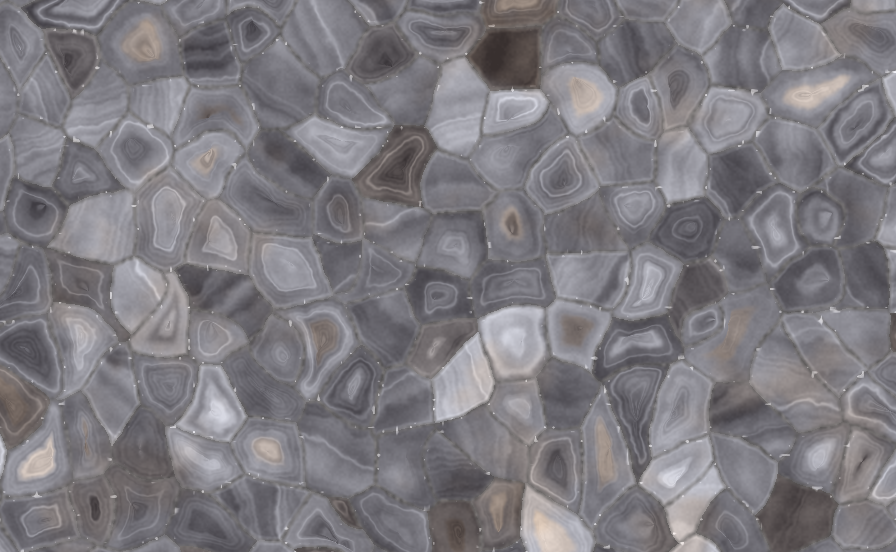
Reproduce this texture procedurally as a Shadertoy shader.

```glsl
// Polished slab of packed blue-grey agate stones with banded interiors.
#define ROWS 9.2          // stones per canvas height
#define JITTER 0.86       // scatter of the stone centres
#define STRETCH 0.85      // strength of stone elongation
#define ROUNDNESS 0.045   // softening of the band corners
#define SEAM_WIDTH 0.035  // half width of the joints
#define BAND_RATE 9.0     // bands per stone unit
#define BAND_DEPTH 0.42   // contrast of the bands
#define DARK vec3(0.27, 0.26, 0.285)
#define LIGHT vec3(0.83, 0.835, 0.875)
#define SEAM_COLOR vec3(0.41, 0.40, 0.395)
#define WARM_TINT vec3(1.08, 0.98, 0.86)

vec3 hash3(vec2 p) {
    vec3 q = fract(vec3(p.xyx) * vec3(0.1031, 0.1030, 0.0973));
    q += dot(q, q.yxz + 33.33);
    return fract((q.xxy + q.yzz) * q.zyx);
}

float noise(vec2 p) {
    vec2 i = floor(p), f = fract(p);
    f = f * f * (3.0 - 2.0 * f);
    vec2 x = vec2(1.0, 0.0);
    return mix(mix(hash3(i).x, hash3(i + x).x, f.x),
               mix(hash3(i + x.yx).x, hash3(i + 1.0).x, f.x), f.y);
}

float fbm(vec2 p) {
    float sum = 0.0, amp = 0.53;
    for (int i = 0; i < 4; i++) {
        sum += amp * noise(p);
        p = mat2(1.6, 1.2, -1.2, 1.6) * p + 5.3;
        amp *= 0.5;
    }
    return sum;
}

vec2 stoneCenter(vec2 id) {
    return id + 0.5 + JITTER * (hash3(id).xy - 0.5);
}

// Stretched distance to a stone centre: x = distance, yz = its gradient.
vec3 stoneMetric(vec2 id, vec2 p) {
    vec3 h = hash3(id + 17.0);
    float angle = 6.2832 * h.x, ratio = 1.0 + STRETCH * h.y;
    vec2 axis = vec2(cos(angle), sin(angle)), side = vec2(-axis.y, axis.x);
    vec2 scale = vec2(1.0 / ratio, ratio) * mix(0.85, 1.2, h.z);
    vec2 q = p - stoneCenter(id);
    float along = dot(q, axis), across = dot(q, side);
    float d = sqrt(scale.x * along * along + scale.y * across * across) + 1e-4;
    return vec3(d, (scale.x * along * axis + scale.y * across * side) / d);
}

void mainImage(out vec4 fragColor, in vec2 fragCoord) {
    vec2 p = fragCoord / iResolution.y * ROWS + 20.0;
    float pixel = ROWS / iResolution.y;

    // Slightly chipped outlines
    vec2 w = p + 0.10 * (vec2(fbm(p * 3.0), fbm(p * 3.0 + 40.0)) - 0.5);
    vec2 base = floor(w);

    // Owning stone
    vec2 id = base;
    vec3 own = vec3(1e3);
    for (int j = -2; j <= 2; j++)
    for (int i = -2; i <= 2; i++) {
        vec2 cell = base + vec2(i, j);
        vec3 s = stoneMetric(cell, w);
        if (s.x < own.x) { own = s; id = cell; }
    }

    // Sharp joint distance and a rounded depth for the bands
    float joint = 1e3, sum = 0.0;
    for (int j = -2; j <= 2; j++)
    for (int i = -2; i <= 2; i++) {
        vec2 cell = base + vec2(i, j);
        if (cell == id) continue;
        vec3 s = stoneMetric(cell, w);
        float gap = (s.x - own.x) / max(length(s.yz - own.yz), 0.3);
        joint = min(joint, gap);
        sum += exp(-gap / ROUNDNESS);
    }
    float depth = -ROUNDNESS * log(sum + 1e-12);

    // Stone character
    vec3 kind = hash3(id + 37.0), trait = hash3(id + 91.0), look = hash3(id + 143.0);
    float pale = smoothstep(0.84, 0.92, kind.z);
    float smoky = 1.0 - smoothstep(0.08, 0.15, kind.z);
    float straight = step(0.70, kind.x);
    vec2 q = w - stoneCenter(id);
    vec2 dir = vec2(cos(6.2832 * trait.z), sin(6.2832 * trait.z));

    // Bands: concentric rings or straight layers, gently warped
    float cloud = fbm(p * 1.7 + id * 7.0) - 0.5;
    float u = mix(depth, 0.6 * dot(q, dir), straight) + 0.26 * cloud;
    float band = noise(vec2(u * BAND_RATE, kind.y * 50.0)) - 0.5;
    float fine = sin(u * 75.0) * smoothstep(0.35, 0.75, noise(vec2(u * 7.0, look.z * 70.0)));
    float ring = (u - mix(0.08, 0.30, look.x)) / 0.022;
    float vein = exp(-ring * ring) * smoothstep(0.35, 0.6, look.y);
    float core = smoothstep(0.22, 0.36, depth + 0.3 * cloud) * (1.0 - straight);

    float tone = 0.34 + 0.27 * (trait.x - 0.5) + 0.30 * pale - 0.21 * smoky;
    tone += BAND_DEPTH * mix(0.35, 1.0, look.z) * band * (1.0 - 0.4 * smoky);
    tone += 0.035 * fine + 0.20 * vein + 0.45 * cloud;
    tone += core * (trait.y - 0.38) * 0.6;

    // Chalky rim on some stones
    float rim = smoothstep(0.10, 0.04, joint) * smoothstep(0.5, 0.8, look.x);
    tone += 0.15 * rim;
    tone += 0.05 * (noise(p * 24.0) - 0.5);

    vec3 col = mix(DARK, LIGHT, clamp(tone, -0.12, 1.02));
    float warmth = 0.6 * smoky + 0.7 * core * step(0.84, trait.x)
                 + 0.5 * smoothstep(0.55, 0.8, fbm(p * 0.7 + 9.0));
    col *= mix(vec3(1.0), WARM_TINT, clamp(warmth, 0.0, 1.0));

    // Joints with mineral specks
    float soft = 0.02 + pixel;
    float seam = 1.0 - smoothstep(SEAM_WIDTH - soft, SEAM_WIDTH + soft, joint);
    float grit = noise(p * 16.0);
    vec3 seamCol = SEAM_COLOR * mix(0.78, 1.25, grit);
    col = mix(col, seamCol, seam * mix(0.4, 0.85, noise(p * 3.0 + 70.0)));
    float speck = smoothstep(0.86, 0.95, noise(p * 13.0 + 31.0));
    col += 0.28 * speck * smoothstep(0.09, 0.02, joint);

    fragColor = vec4(clamp(col, 0.0, 1.0), 1.0);
}
```
